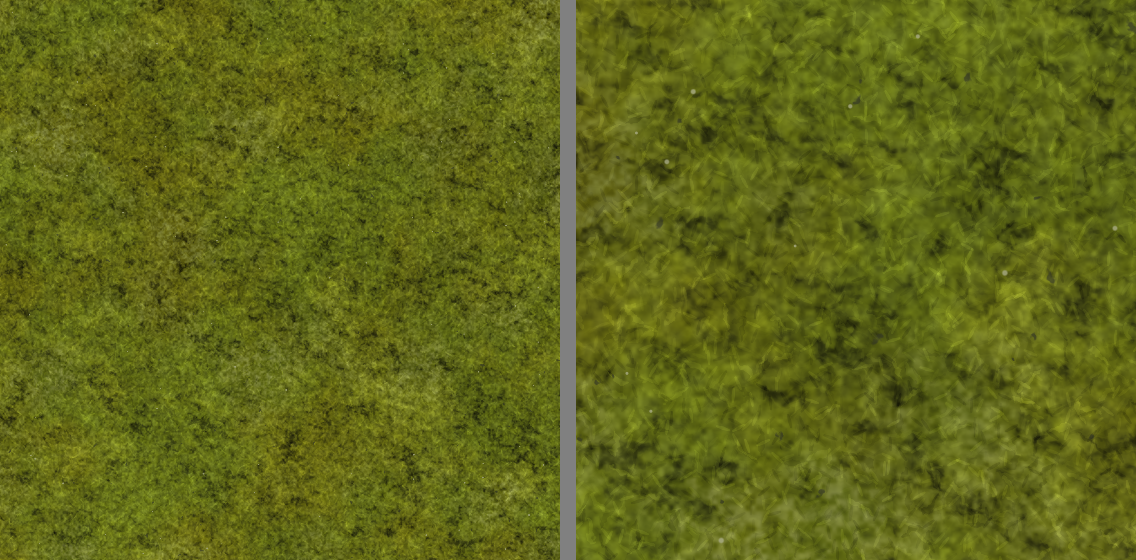
Left, the full canvas; right, a detail of the centre.
Give the GLSL for this texture, as a Shadertoy shader.

```glsl
float hash(vec2 cell) {
    uvec2 q = uvec2(ivec2(cell) + 4096) * uvec2(1597334673u, 3812015801u);
    uint n = (q.x ^ q.y) * 1597334673u;
    n = (n ^ (n >> 15)) * 2246822519u;
    return float((n ^ (n >> 13)) >> 8) / 16777216.0;
}

// Value noise from -1 to 1
float noise(vec2 p) {
    vec2 i = floor(p), f = fract(p);
    f = f * f * (3.0 - 2.0 * f);
    float low = mix(hash(i), hash(i + vec2(1, 0)), f.x);
    float high = mix(hash(i + vec2(0, 1)), hash(i + vec2(1, 1)), f.x);
    return 2.0 * mix(low, high, f.y) - 1.0;
}

float fbm(vec2 p) {
    float sum = 0.0, gain = 0.6;
    for (int i = 0; i < 4; i++) {
        sum += gain * noise(p);
        p = mat2(1.6, 1.2, -1.2, 1.6) * p + 17.3;
        gain *= 0.6;
    }
    return sum;
}

// Short tapered strokes, one per cell; returns signed light
float blades(vec2 uv, float density, float seed, float pixel) {
    vec2 p = uv * density, home = floor(p);
    float light = 0.0;
    for (int y = -1; y <= 1; y++)
    for (int x = -1; x <= 1; x++) {
        vec2 cell = home + vec2(x, y), id = cell + seed;
        vec2 root = cell + vec2(hash(id + 31.0), hash(id + 67.0));
        float angle = 1.57 + 2.6 * (hash(id + 113.0) - 0.5);
        vec2 dir = vec2(cos(angle), sin(angle));
        vec2 d = p - root;
        float along = clamp(dot(d, dir), -0.55, 0.55);
        float width = 0.14 * (1.0 - 0.8 * abs(along));
        float soft = 0.6 * pixel * density;
        float mask = 1.0 - smoothstep(width - soft * 0.5, width + soft, length(d - dir * along));
        light += mask * (hash(id + 191.0) * 2.0 - 0.9);
    }
    return light;
}

// Sparse round flecks of varied size
float flecks(vec2 uv, float density, float chance, float seed) {
    vec2 p = uv * density, cell = floor(p), id = cell + seed;
    vec2 center = 0.3 + 0.4 * vec2(hash(id), hash(id + 43.0));
    float radius = mix(0.12, 0.28, hash(id + 89.0));
    float mask = 1.0 - smoothstep(radius * 0.4, radius, length(p - cell - center));
    return mask * step(hash(id + 151.0), chance);
}

void mainImage(out vec4 fragColor, in vec2 fragCoord) {
    float pixel = 1.0 / min(iResolution.x, iResolution.y);
    vec2 uv = fragCoord * pixel;

    // Ragged edges for tufts and patches
    vec2 warp = vec2(fbm(uv * 90.0), fbm(uv * 90.0 + 50.0));
    vec2 ground = uv + 0.005 * warp;

    // Broad meadow areas
    float shade = fbm(ground * 4.0 + 3.0);
    float lush = smoothstep(0.0, 0.75, fbm(ground * 6.5 + 40.0));
    float moss = smoothstep(-0.5, 0.7, fbm(ground * 6.0 + 80.0));
    float dry = smoothstep(-0.15, 0.7, fbm(ground * 9.0 + 120.0));

    // Tufts slightly wider than tall, and fine grain
    vec2 lean = mat2(0.96, 0.28, -0.28, 0.96) * ground;
    float clump = fbm(lean * vec2(18.0, 27.0) + 160.0);
    float tuft = fbm(lean * vec2(55.0, 80.0) + 210.0);
    float grain = noise(uv * 190.0 + 7.0) + noise(uv.yx * 310.0 + 29.0);
    float stroke = blades(ground, 90.0, 300.0, pixel) + blades(uv, 145.0, 700.0, pixel);

    float tone = 0.408 + 0.050 * shade + 0.048 * clump + 0.080 * tuft;
    tone += 0.060 * grain + 0.062 * stroke;
    tone += lush * (0.030 + 0.060 * tuft);

    // Shadowed hollows between tufts
    float hollow = smoothstep(0.2, 0.9, -0.4 * clump - 0.85 * tuft - 0.15 * grain);
    tone -= 0.09 * hollow;
    tone = clamp(tone, 0.10, 0.72);

    // Green grass, olive moss, yellow growth and grey dry straw
    vec3 tint = mix(vec3(0.89, 1.0, 0.21), vec3(0.98, 0.98, 0.17), moss);
    tint = mix(tint, vec3(0.97, 1.01, 0.22), lush * 0.7);
    float straw = dry * smoothstep(-0.6, 0.9, 0.6 * grain + 0.6 * tuft);
    tint = mix(tint, vec3(0.96, 1.0, 0.46), 0.75 * straw);
    tint.b += 0.05 * noise(uv * 150.0 + 90.0) + 0.06 * hollow;
    tint.b += 0.25 * max(tone - 0.40, 0.0);
    vec3 color = tone * tint;

    // Bare soil and pale petals
    float soil = flecks(ground, 85.0, 0.025, 900.0);
    color = mix(color, vec3(0.18, 0.19, 0.15), 0.6 * soil);
    float petal = flecks(uv, 120.0, 0.006, 1300.0);
    color = mix(color, vec3(0.66, 0.67, 0.52), 0.8 * petal);

    fragColor = vec4(color, 1.0);
}
```
